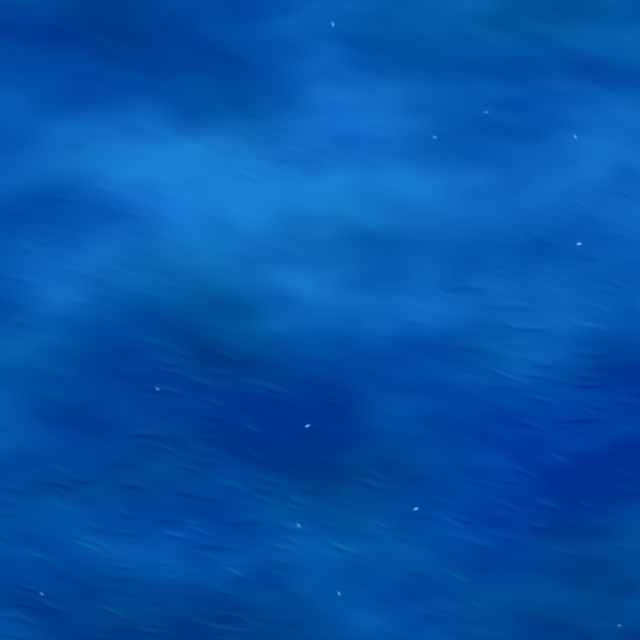
Write a WebGL 2 fragment shader that draws this texture.

```glsl
#version 300 es
precision highp float;

uniform vec2 u_resolution;
out vec4 fragColor;

vec2 hash2(vec2 cell, float seed) {
    vec3 h = fract(vec3(cell.xyx + seed * 17.3) * vec3(0.1031, 0.1030, 0.0973));
    h += dot(h, h.yzx + 33.33);
    return fract((h.xx + h.yz) * h.zy);
}

vec2 rotate(vec2 p, float angle) {
    float c = cos(angle), s = sin(angle);
    return vec2(c * p.x - s * p.y, s * p.x + c * p.y);
}

// Cellular noise whose cell values melt into each other, centred on zero
float softCells(vec2 p, float seed) {
    vec2 base = floor(p);
    float total = 0.0, weights = 0.0;
    for (int j = -1; j <= 1; j++) {
        for (int i = -1; i <= 1; i++) {
            vec2 cell = base + vec2(i, j);
            vec2 d = p - cell - 0.25 - 0.5 * hash2(cell, seed);
            float w = max(0.0, 1.0 - dot(d, d) / 1.5625);
            w *= w * w;
            total += w * hash2(cell, seed + 5.0).x;
            weights += w;
        }
    }
    return total / weights - 0.5;
}

// Layered sines that bend the drifting clouds
vec2 drift(vec2 p) {
    vec2 bend = vec2(0.0);
    float amp = 0.016, freq = 9.0;
    for (int i = 0; i < 4; i++) {
        float phase = float(i) * 2.4;
        bend += amp * vec2(1.6 * sin(freq * p.y * 1.5 + freq * bend.y + phase),
                           0.6 * sin(freq * p.x + 5.0 * p.y + phase * 1.7));
        amp *= 0.5;
        freq *= 1.9;
    }
    return p + bend;
}

// Short slanted wavelets: a dark trough beside a pale crest
float wavelets(vec2 p, vec2 size, float thickness, float angle, float seed) {
    vec2 q = rotate(p, angle);
    vec2 base = floor(q / size);
    float sum = 0.0;
    for (int j = -1; j <= 1; j++) {
        for (int i = -1; i <= 1; i++) {
            vec2 cell = base + vec2(i, j);
            vec2 shape = hash2(cell, seed + 3.0);
            vec2 d = q - (cell + 0.2 + 0.6 * hash2(cell, seed)) * size;
            float along = d.x / (size.x * mix(0.18, 0.42, shape.x));
            float across = d.y / thickness + (shape.y - 0.5) * along * 2.0
                         + 0.35 * sin(along * 2.0 + shape.x * 6.0);
            float trough = exp(-across * across);
            float crest = exp(-(across - 1.6) * (across - 1.6));
            float strength = hash2(cell, seed + 9.0).x;
            sum += exp(-along * along) * strength * strength
                 * (crest * mix(0.2, 1.0, shape.y) - trough * mix(1.0, 0.3, shape.y));
        }
    }
    return sum;
}

// Sparse tiny glints, slightly elongated
float glints(vec2 p, float density, float radius, float seed) {
    vec2 cell = floor(p * density);
    vec2 pick = hash2(cell, seed);
    vec2 d = p - (cell + 0.15 + 0.7 * hash2(cell, seed + 2.0)) / density;
    d = rotate(d, pick.y * 3.0) / (radius * vec2(1.5, 0.9));
    return step(pick.x, 0.2) * mix(0.4, 1.0, pick.y) * exp(-dot(d, d));
}

vec3 waterColor(float tone, float teal) {
    vec3 deep = vec3(0.0, 0.215, 0.565);
    vec3 body = vec3(0.008, 0.322, 0.662);
    vec3 pale = vec3(0.075, 0.45, 0.785);
    vec3 color = mix(deep, body, clamp(tone * 2.0, -0.15, 1.0));
    color = mix(color, pale, clamp(tone * 2.0 - 1.0, 0.0, 1.4));
    return color + teal * vec3(0.0, 0.03, -0.055);
}

void main() {
    vec2 uv = gl_FragCoord.xy / min(u_resolution.x, u_resolution.y);
    vec2 p = drift(uv);

    // Broad light band over deeper water, broken by clouds of falling size
    float height = (p.y - 0.62 - 0.05 * sin(p.x * 5.0 + 1.0)) / 0.25;
    float tone = 0.22 + 0.60 * exp(-height * height);
    tone += 0.80 * softCells(p * vec2(3.0, 5.0), 1.0);
    tone += 0.68 * softCells(rotate(p, 0.08) * vec2(5.5, 11.0), 2.0);
    tone += 0.36 * softCells(rotate(p, 0.05) * vec2(10.0, 21.0), 12.0);
    tone += 0.22 * softCells(rotate(p, 0.16) * vec2(18.0, 44.0), 3.0);

    // Wavelets gather in patches, mostly in the lower part
    vec2 surface = mix(uv, p, 0.35);
    float patches = smoothstep(-0.15, 0.2, softCells(p * vec2(5.0, 7.0), 4.0));
    float reach = mix(1.0, 0.35, smoothstep(0.35, 0.62, uv.y));
    float ripple = wavelets(surface, vec2(0.095, 0.024), 0.0040, 0.2, 5.0)
                 + 0.8 * wavelets(surface, vec2(0.062, 0.017), 0.0030, 0.27, 6.0);
    tone += 0.40 * ripple * reach * (0.15 + 0.85 * patches);
    tone += 0.12 * reach * softCells(rotate(surface, 0.24) * vec2(30.0, 80.0), 7.0);

    float teal = 0.9 * softCells(p * vec2(3.0, 4.0), 8.0)
               + 0.9 * softCells(p * vec2(7.0, 10.0), 13.0)
               + 0.35 * smoothstep(0.2, 0.5, abs(uv.y - 0.5));
    vec3 color = waterColor(tone, teal);
    color = mix(color, vec3(0.55, 0.82, 0.95), glints(uv, 7.0, 0.0023, 11.0));
    fragColor = vec4(clamp(color, 0.0, 1.0), 1.0);
}
```
